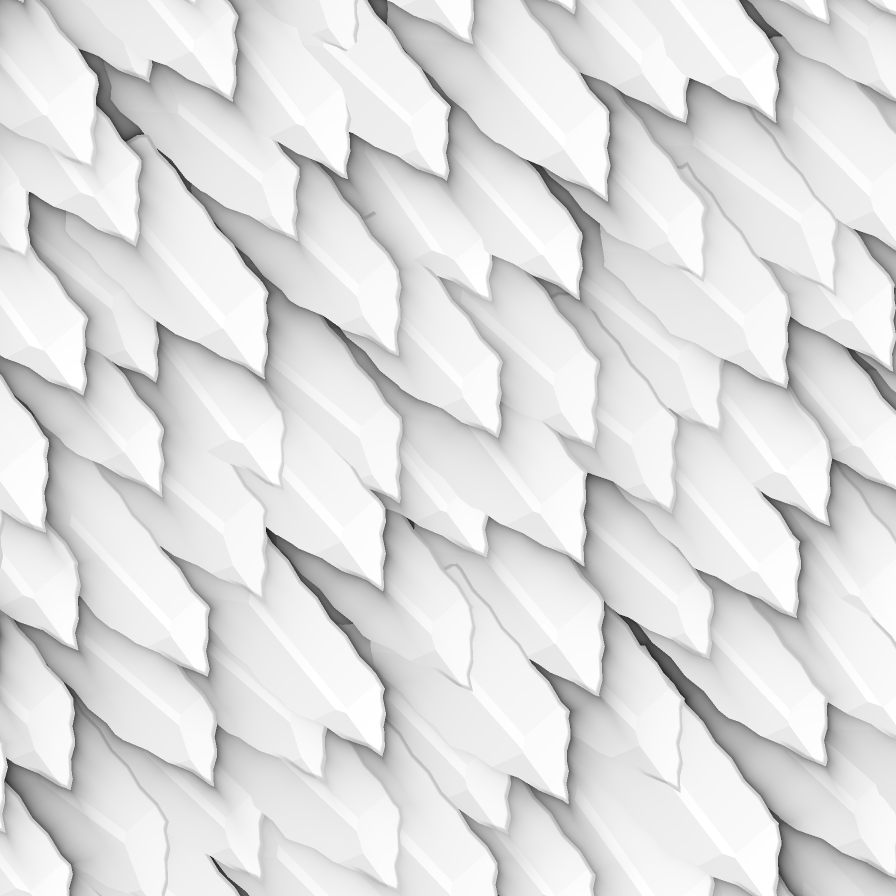
Reproduce this texture procedurally as a WebGL 1 fragment shader.

```glsl
precision highp float;
// Overlapping pale faceted shards, all pointing to the lower right.
// Each jittered cell holds one tilted shard; the highest shard is seen,
// and its higher neighbours cast soft contact shadows on it.

uniform vec2 u_resolution;

const vec2 AXIS = vec2(0.70, -0.714);   // direction of the tips
const vec2 CELL = vec2(0.17, 0.10);     // spacing along and across the axis
const float TILT = 0.30;                // rise towards the tip
const float FLOOR_HEIGHT = -0.035;
const float FLOOR_TONE = 0.92;

struct Shard {
  vec2 center;
  vec2 size;      // half length, half width
  float lift;
  float seed;
};

float hash(vec2 p, float salt) {
  return fract(sin(dot(p, vec2(127.1, 311.7)) + salt * 74.7) * 43758.55);
}

float triangleWave(float x) {
  return abs(fract(x) - 0.5) * 4.0 - 1.0;
}

Shard shardAt(vec2 along, vec2 offset) {
  vec2 grid = along / CELL;
  float row = floor(grid.y) + offset.y;
  float shift = fract(row * 0.38);
  vec2 id = vec2(floor(grid.x - shift) + offset.x, row);
  vec2 jitter = (vec2(hash(id, 1.0), hash(id, 2.0)) - 0.5) * 0.5;
  Shard s;
  s.center = (id + vec2(shift, 0.0) + 0.5 + jitter) * CELL;
  s.size = vec2(mix(0.155, 0.195, hash(id, 3.0)), mix(0.052, 0.070, hash(id, 4.0)));
  s.lift = hash(id, 5.0) * 0.055;
  s.seed = hash(id, 6.0);
  return s;
}

vec2 tipOf(vec2 size) {
  return vec2(size.x, -0.3 * size.y);
}

// Signed distance to the chipped six-sided outline, negative inside.
float outline(vec2 q, vec2 size, float seed) {
  q.y += 0.0016 * triangleWave(q.x * 19.0 + seed * 7.0);
  q.x += 0.0022 * triangleWave(q.y * 38.0 + seed * 5.0);
  vec2 toTip = q - tipOf(size);
  vec2 toBack = q + vec2(size.x, 0.2 * size.y);
  float sides = max(dot(q, vec2(0.12, 0.99)), -q.y) - size.y;
  float tip = max(dot(toTip, vec2(0.72, 0.69)), dot(toTip, vec2(0.32, -0.95)));
  float back = max(dot(toBack, vec2(-0.86, 0.51)), dot(toBack, vec2(-0.6, -0.8)));
  return max(sides, max(tip, back));
}

// Keeps the lower of two facets, each stored as (height, tone).
vec2 lowerFacet(vec2 a, vec2 b) {
  return a.x < b.x ? a : b;
}

// Cut-gem surface: a narrow bright crest with planes falling away from it.
vec2 facets(vec2 q, vec2 size, float seed) {
  vec2 p = q / size.y;
  vec2 toTip = (q - tipOf(size)) / size.y;
  p.y += (seed - 0.5) * 0.35 * p.x;
  vec2 f = vec2(0.30, 0.985);
  f = lowerFacet(f, vec2(0.31 - 0.22 * p.y, 0.955));
  f = lowerFacet(f, vec2(0.34 + 0.30 * p.y, 0.925));
  f = lowerFacet(f, vec2(-0.34 * dot(toTip, vec2(0.80, 0.60)), 0.970));
  f = lowerFacet(f, vec2(0.05 - 0.42 * dot(toTip, vec2(0.45, -0.89)), 0.895));
  f = lowerFacet(f, vec2(0.42 + 0.15 * p.x + 0.12 * p.y, 0.940));
  f.y += (seed - 0.5) * 0.025 + 0.008 * p.x;
  return f;
}

float shade(vec2 uv) {
  vec2 along = vec2(dot(uv, AXIS), dot(uv, vec2(-AXIS.y, AXIS.x)));
  float height = FLOOR_HEIGHT;
  float tone = FLOOR_TONE;

  // Find the highest shard here.
  for (int j = -2; j <= 2; j++) {
    for (int i = -2; i <= 2; i++) {
      Shard s = shardAt(along, vec2(float(i), float(j)));
      vec2 q = along - s.center;
      float d = outline(q, s.size, s.seed);
      vec2 f = facets(q, s.size, s.seed);
      float h = s.lift + TILT * q.x + 0.5 * s.size.y * f.x;
      if (d < 0.0 && h > height) {
        float rim = smoothstep(-0.005, -0.002, d) * smoothstep(0.0, 0.02, q.y + 0.3 * q.x);
        height = h;
        tone = f.y - 0.16 * rim;
      }
    }
  }

  // Darken beside every shard that stands above this point.
  float light = 1.0;
  for (int j = -2; j <= 2; j++) {
    for (int i = -2; i <= 2; i++) {
      Shard s = shardAt(along, vec2(float(i), float(j)));
      vec2 q = along - s.center;
      float d = max(outline(q, s.size, s.seed), 0.0);
      float rise = smoothstep(0.0, 0.055, s.lift + TILT * q.x - height);
      float side = mix(0.75, 1.0, smoothstep(-0.02, 0.02, q.y));
      light *= 1.0 - rise * side * (0.28 * exp(-d / 0.004) + 0.34 * exp(-d / 0.018));
    }
  }
  float depth = mix(0.94, 1.0, smoothstep(FLOOR_HEIGHT, 0.03, height));
  return tone * light * depth;
}

void main() {
  // Average four samples per pixel for smooth edges.
  float tone = 0.0;
  for (int j = 0; j < 2; j++) {
    for (int i = 0; i < 2; i++) {
      vec2 offset = vec2(float(i), float(j)) * 0.5 - 0.25;
      tone += 0.25 * shade((gl_FragCoord.xy + offset) / u_resolution);
    }
  }
  gl_FragColor = vec4(vec3(tone), 1.0);
}
```
